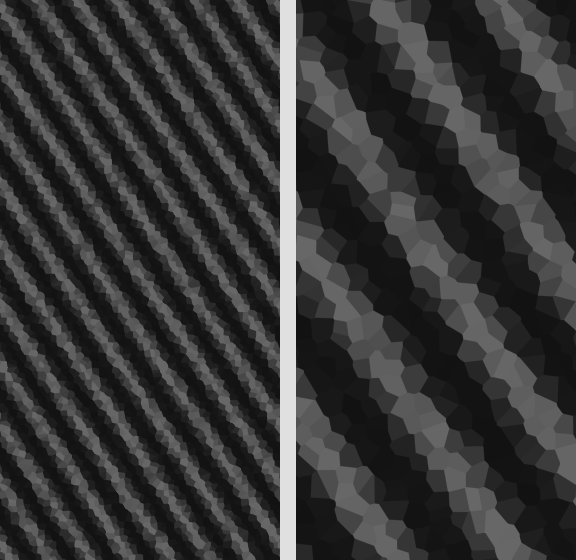
Left: the whole. Right: its middle third, enlarged.
This pattern is drawn by a Shadertoy shader. Its source:

```glsl
const vec2 STRIPE_FREQ = vec2(7.0, 4.68);  // repeats per canvas width, along x and y
const float STRIPE_SHIFT = 0.28;
const float STRIPE_FALLOFF = 5.6;
const float CELLS_ACROSS = 45.0;
const float DARK = 0.07;
const float LIGHT = 0.405;

vec2 hash22(vec2 p) {
    vec3 q = fract(vec3(p.xyx) * vec3(0.1031, 0.1030, 0.0973));
    q += dot(q, q.yzx + 33.33);
    return fract((q.xx + q.yz) * q.zy);
}

// Soft diagonal bands: bright at the centre, fading to a wide dark gap
float stripeShade(vec2 p, vec2 freq, float shift, float falloff) {
    float phase = dot(p, freq) - shift;
    float d = 2.0 * abs(fract(phase + 0.5) - 0.5);
    return mix(DARK, LIGHT, exp(-falloff * d * d));
}

// Two nearest jittered sites: xy is the first, zw the second
vec4 nearestSites(vec2 p) {
    vec2 base = floor(p);
    vec4 sites = vec4(0.0);
    float d1 = 1e5;
    float d2 = 1e5;
    for (int j = -2; j <= 2; j++) {
        for (int i = -2; i <= 2; i++) {
            vec2 cell = base + vec2(i, j);
            vec2 site = cell + hash22(cell + 100.0);
            vec2 r = site - p;
            float d = dot(r, r);
            if (d < d1) {
                d2 = d1;
                d1 = d;
                sites = vec4(site, sites.xy);
            } else if (d < d2) {
                d2 = d;
                sites.zw = site;
            }
        }
    }
    return sites;
}

// Each cell takes the stripe shade at its site; borders are antialiased
float facetedStripes(vec2 p, float cells, float pixel) {
    vec2 q = p * cells;
    vec4 s = nearestSites(q);
    float edge = dot(0.5 * (s.xy + s.zw) - q, normalize(s.zw - s.xy));
    float own = stripeShade(s.xy / cells, STRIPE_FREQ, STRIPE_SHIFT, STRIPE_FALLOFF);
    float other = stripeShade(s.zw / cells, STRIPE_FREQ, STRIPE_SHIFT, STRIPE_FALLOFF);
    float blend = smoothstep(-pixel * cells, pixel * cells, edge);
    return mix(other, own, blend);
}

void mainImage(out vec4 fragColor, in vec2 fragCoord) {
    vec2 p = fragCoord / iResolution.x;
    float shade = facetedStripes(p, CELLS_ACROSS, 0.75 / iResolution.x);
    fragColor = vec4(vec3(shade), 1.0);
}
```
